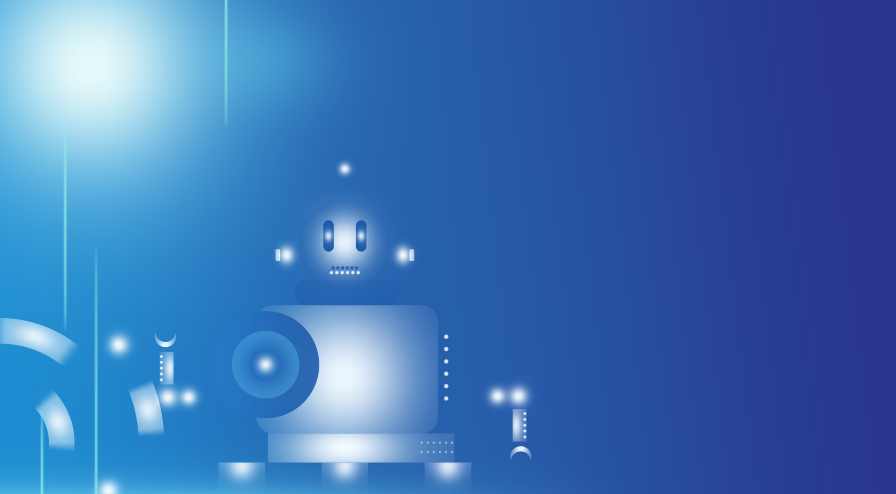
Reproduce this background procedurally as a WebGL 1 fragment shader.

```glsl
precision highp float;
// A glowing toy robot with floating parts on a blue gradient, lit from the upper left.
uniform vec2 u_resolution;

const vec3 WHITE = vec3(0.95, 0.98, 1.0);
const vec3 SHADE = vec3(0.11, 0.36, 0.67);
float pixel; // size of one pixel in scene units

float fill(float d) { return smoothstep(0.6, -0.6, d / pixel); }

float glow(vec2 p, vec2 radius) {
  p /= radius;
  return exp(-dot(p, p));
}

float box(vec2 p, vec2 halfSize, float corner) {
  vec2 q = abs(p) - halfSize + corner;
  return length(max(q, 0.0)) + min(max(q.x, q.y), 0.0) - corner;
}

// Grid of round dots, growing from the origin
float dots(vec2 p, vec2 gap, vec2 count, float radius) {
  vec2 cell = clamp(floor(p / gap + 0.5), vec2(0.0), count - 1.0);
  return smoothstep(radius + 0.7, radius - 0.7, length(p - cell * gap));
}

// Ring segment, brightest halfway along its length
float arc(vec2 p, float radius, float angle, float reach) {
  float along = (atan(p.y, p.x) - angle) * radius / reach;
  float band = fill(abs(length(p) - radius) - 11.0);
  float core = glow(vec2(along, (length(p) - radius) / 12.0), vec2(0.5, 0.8));
  return band * (0.42 * smoothstep(1.0, 0.65, abs(along)) + 0.5 * core);
}

// Two joint glows, a short forearm with studs and a crescent hand
float arm(vec2 p) {
  float light = glow(p, vec2(7.5)) + glow(p + vec2(18.0, 0.0), vec2(6.5));
  vec2 q = p + vec2(-1.0, 25.0);
  light += fill(box(q, vec2(6.0, 14.0), 0.0)) * (0.15 + 0.75 * glow(q + vec2(3.0, 0.0), vec2(5.0, 12.0)));
  light += 0.7 * dots(q - vec2(4.5, -10.0), vec2(1.0, 5.0), vec2(1.0, 5.0), 1.2);
  q = p + vec2(-2.0, 52.0);
  float crescent = max(length(q) - 9.0, 8.5 - length(q + vec2(0.0, 4.0)));
  return light + fill(crescent) * (0.3 + 0.7 * glow(q - vec2(0.0, 7.0), vec2(6.0)));
}

// Vertical light streak that fades at both ends
float streak(vec2 p, float x, float low, float high) {
  float along = clamp((p.y - low) / (high - low), 0.0, 1.0);
  return glow(vec2(p.x - x, 0.0), vec2(1.2)) * sqrt(4.0 * along * (1.0 - along));
}

vec3 backdrop(vec2 p) {
  float t = (p.x + 0.12 * (p.y - 212.0)) / 768.0;
  vec3 c = mix(vec3(0.11, 0.55, 0.82), vec3(0.15, 0.38, 0.68), smoothstep(-0.05, 0.48, t));
  c = mix(c, vec3(0.16, 0.21, 0.56), smoothstep(0.42, 1.02, t));
  c = mix(c, vec3(0.38, 0.78, 0.92), 0.65 * exp(-p.y / 13.0) * smoothstep(560.0, 120.0, p.x));
  vec2 sun = p - vec2(78.0, 367.0);
  c = mix(c, vec3(0.42, 0.78, 0.92), 0.82 * glow(sun, vec2(135.0, 145.0)));
  c = mix(c, vec3(0.32, 0.73, 0.88), 0.5 * glow(p - vec2(215.0, 372.0), vec2(65.0, 42.0)));
  return mix(c, vec3(0.93, 0.99, 0.98), 0.95 * glow(sun, vec2(78.0)));
}

vec3 robot(vec3 c, vec2 p) {
  // Torso, neck and base band; x is measured from the body axis
  float torso = fill(box(p - vec2(2.0, 107.0), vec2(78.0, 55.0), 14.0));
  c = mix(c, WHITE, torso * 0.97 * glow(p - vec2(-1.0, 100.0), vec2(58.0, 62.0)));
  c = mix(c, SHADE, 0.4 * fill(box(p - vec2(2.0, 173.0), vec2(45.0, 11.0), 9.0)));
  float band = fill(box(p - vec2(14.0, 39.5), vec2(80.0, 12.5), 0.0));
  c = mix(c, WHITE, band * (0.9 * glow(p - vec2(0.0, 40.0), vec2(48.0, 24.0)) + 0.1));

  // Feet: three glows cut off by the base
  float foot = clamp(floor(p.x / 88.5 + 0.5), -1.0, 1.0) * 88.5;
  vec2 sole = p - vec2(foot, 27.0);
  float under = fill(sole.y) * fill(abs(sole.x) - 20.0);
  c = mix(c, WHITE, under * (0.2 * exp(sole.y / 10.0) + 0.75 * glow(sole + vec2(0.0, 4.0), vec2(11.0))));

  // Shoulder disc with nested rings
  float r = length(p - vec2(-68.0, 111.0));
  float lit = smoothstep(-110.0, -25.0, p.x);
  c = mix(c, mix(vec3(0.15, 0.47, 0.77), SHADE, lit), 0.9 * fill(r - 46.0));
  c = mix(c, vec3(0.25, 0.58, 0.83), 0.75 * fill(r - 29.0) * smoothstep(8.0, 29.0, r));
  c = mix(c, vec3(0.13, 0.42, 0.73), 0.85 * fill(r - 14.0));
  c = mix(c, WHITE, 0.95 * exp(-r * r / 42.0));

  // Head with capsule lights and a grille
  float head = fill(length(p - vec2(0.0, 213.0)) - 40.0);
  c = mix(c, SHADE, 0.35 * head);
  c = mix(c, WHITE, 0.95 * glow(p - vec2(0.0, 216.0), vec2(22.0, 23.0)));
  vec2 side = vec2(abs(p.x), p.y);
  c = mix(c, SHADE, fill(box(side - vec2(14.0, 221.5), vec2(4.5, 13.5), 4.5)));
  c = mix(c, WHITE, 0.9 * glow(side - vec2(14.0, 221.5), vec2(3.2, 4.5)));
  c = mix(c, SHADE, 0.85 * dots(p - vec2(-10.0, 194.0), vec2(4.0, 1.0), vec2(6.0, 1.0), 1.5));
  c = mix(c, WHITE, 0.9 * dots(p - vec2(-11.5, 190.0), vec2(4.6, 1.0), vec2(6.0, 1.0), 1.4));

  // Side knobs and antenna
  float knobs = glow(side - vec2(50.0, 205.0), vec2(6.0, 7.0));
  knobs += 0.6 * fill(box(side - vec2(57.5, 205.0), vec2(2.0, 5.0), 1.0));
  knobs += glow(p - vec2(0.0, 279.0), vec2(4.5));
  c = mix(c, WHITE, min(knobs, 0.95));
  c = mix(c, SHADE, 0.6 * dots(p - vec2(0.0, 264.0), vec2(1.0), vec2(1.0), 1.2));

  // Stud column and vent grid
  float studs = dots(p - vec2(87.0, 82.0), vec2(1.0, 10.6), vec2(1.0, 6.0), 1.8);
  studs += 0.6 * dots(p - vec2(66.0, 36.0), vec2(5.2, 8.0), vec2(6.0, 2.0), 0.9);
  return mix(c, WHITE, 0.85 * min(studs, 1.0));
}

void main() {
  pixel = 424.0 / u_resolution.y; // the scene is 424 units tall
  vec2 p = gl_FragCoord.xy * pixel;
  vec3 c = robot(backdrop(p), p - vec2(296.0, 0.0));

  // Loose parts around the robot
  vec2 hub = p - vec2(0.0, 44.0);
  float parts = arc(hub, 96.0, 1.25, 38.0) + arc(hub, 53.0, 0.34, 26.0) + arc(hub, 130.0, 0.22, 24.0);
  parts += arm(p - vec2(445.0, 84.0)) + arm(vec2(144.0, 83.0) - p);
  parts += glow(p - vec2(102.0, 128.0), vec2(8.0)) + glow(p - vec2(93.0, 3.0), vec2(8.0));
  c = mix(c, WHITE, min(parts, 0.95));

  float streaks = streak(p, 194.0, 315.0, 530.0) + streak(p, 56.0, 140.0, 316.0);
  streaks += streak(p, 82.5, -200.0, 212.0) + streak(p, 36.0, -60.0, 72.0);
  gl_FragColor = vec4(mix(c, vec3(0.6, 0.95, 0.9), 0.75 * min(streaks, 1.0)), 1.0);
}
```
